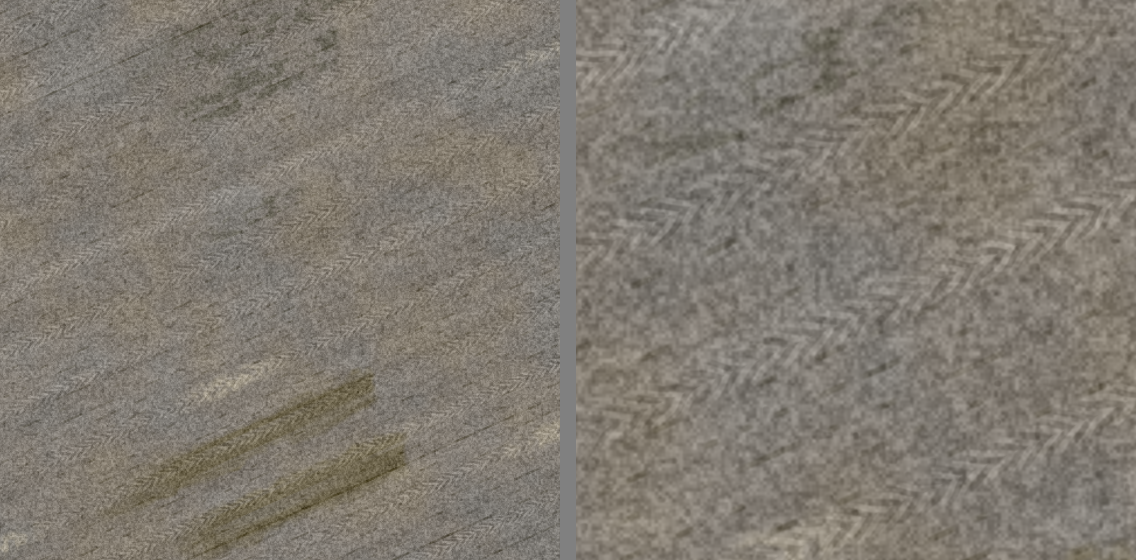
Left: the whole. Right: its middle third, enlarged.
Give the GLSL for this texture, as a WebGL 2 fragment shader.

```glsl
#version 300 es
precision highp float;
// Harvested field from above: slanted tyre tracks, seed rows, straw and weedy patches.

uniform vec2 u_resolution;
out vec4 fragColor;

const float FIELD_ANGLE = 0.418;
const float LANE_WIDTH = 0.105;
const float LANE_OFFSET = 0.0177;
const float TRACK_HALF = 0.0115;
const float LUG_PERIOD = 0.0165;
const float LUG_SLANT = 1.7;
const float LUG_CONTRAST = 0.085;
const float ROWS_PER_LANE = 5.0;
const float GRAIN = 0.15;
const int PATCH_COUNT = 5;
const int OLIVE_COUNT = 2;

const vec3 SOIL = vec3(0.512, 0.486, 0.453);
const vec3 SOIL_COOL = vec3(0.500, 0.488, 0.468);
const vec3 SOIL_WARM = vec3(0.525, 0.492, 0.437);
const vec3 STRAW = vec3(0.690, 0.655, 0.575);
const vec3 OLIVE = vec3(0.420, 0.385, 0.285);
const vec3 WEED = vec3(0.365, 0.355, 0.300);

float hash(vec2 p) {
    uvec2 q = uvec2(ivec2(floor(p))) * uvec2(1597334677u, 3812015801u);
    uint n = (q.x ^ q.y) * 1597334677u;
    n = (n ^ (n >> 15)) * 2246822519u;
    n ^= n >> 13;
    return float(n >> 8) / 16777216.0;
}

float noise(vec2 p) {
    vec2 i = floor(p);
    vec2 f = p - i;
    f = f * f * (3.0 - 2.0 * f);
    return mix(mix(hash(i), hash(i + vec2(1, 0)), f.x),
               mix(hash(i + vec2(0, 1)), hash(i + vec2(1, 1)), f.x), f.y);
}

float fbm(vec2 p) {
    return 0.5 * noise(p) + 0.3 * noise(p * 2.1 + 17.0) + 0.2 * noise(p * 4.3 + 41.0);
}

vec2 toField(vec2 p) {
    float c = cos(FIELD_ANGLE), s = sin(FIELD_ANGLE);
    return vec2(c * p.x + s * p.y, c * p.y - s * p.x);
}

// Long patch along the rows: faded start, abrupt upright end.
float patchMask(vec2 d, float halfLength, float halfWidth, float rough) {
    float start = smoothstep(-halfLength, -0.3 * halfLength, d.x + 0.15 * rough);
    float end = 1.0 - smoothstep(-0.008, 0.008, d.x - halfLength + 0.03 * rough);
    float side = abs(toField(d).y) + 0.03 * rough;
    return start * end * (1.0 - smoothstep(0.75 * halfWidth, 1.1 * halfWidth, side));
}

void main() {
    vec2 uv = gl_FragCoord.xy / min(u_resolution.x, u_resolution.y);
    vec2 f = toField(uv);
    f.y += 0.003 * (noise(f * vec2(3.0, 5.0)) - 0.5);

    // Soil tint and long streaks
    float tint = fbm(uv * 7.0 + 5.0);
    float streak = noise(f * vec2(4.0, 120.0));
    float wideStreak = noise(f * vec2(2.5, 32.0) + 9.0);
    float blotch = fbm(uv * 62.0);
    vec3 col = mix(SOIL, SOIL_COOL, smoothstep(0.45, 0.75, tint));
    col = mix(col, SOIL_WARM, smoothstep(0.5, 0.2, tint));
    col += 0.035 * (streak - 0.5) + 0.045 * (wideStreak - 0.5);
    col += 0.05 * (blotch - 0.5);

    // Weedy patches: streaked olive ones low down, mottled ones higher up
    for (int i = 0; i < PATCH_COUNT; i++) {
        bool mottled = i >= OLIVE_COUNT;
        float k = float(mottled ? i - OLIVE_COUNT : i);
        vec2 jitter = 0.03 * vec2(hash(vec2(i, 3)), hash(vec2(i, 8))) - 0.015;
        vec2 centre = mottled ? vec2(0.44, 0.60 + 0.06 * k * (5.0 - k))
                              : vec2(0.49 - 0.07 * k, 0.09 + 0.12 * k);
        vec2 halfSize = mottled ? vec2(0.10 + 0.07 * k, 0.018 + 0.015 * k)
                                : vec2(0.23 + 0.03 * k, 0.042 - 0.008 * k);
        float rough = fbm(uv * 24.0 + 7.0 * float(i)) - 0.5;
        float mask = patchMask(uv - centre - jitter, halfSize.x, halfSize.y, rough);
        if (mottled) {
            col = mix(col, WEED, 0.7 * mask * smoothstep(0.42, 0.66, 0.75 * blotch + 0.25 * streak));
        } else {
            col = mix(col, OLIVE, mask * mix(0.45, 0.9, smoothstep(0.75, 0.3, streak)));
            col = mix(col, STRAW, 0.3 * mask * smoothstep(0.65, 0.9, wideStreak));
        }
    }

    // Lanes with a tyre track on each centre line
    float laneCoord = (f.y - LANE_OFFSET) / LANE_WIDTH;
    float lane = floor(laneCoord + 0.5);
    float laneSeed = hash(vec2(lane, 21.0));
    float off = (laneCoord - lane - 0.12 * (laneSeed - 0.5)) * LANE_WIDTH;
    float wear = noise(vec2(f.x * 9.0, lane * 7.0 + 0.5));
    float track = 1.0 - smoothstep(0.75 * TRACK_HALF, 1.2 * TRACK_HALF, abs(off));

    // Straw scattered along some stretches of track
    float strawStretch = smoothstep(0.52, 0.88, noise(vec2(f.x * 4.0, lane * 5.0 + 2.5)));
    float strawBand = 1.0 - smoothstep(0.008, 0.024, abs(off) + 0.012 * (blotch - 0.5));
    float flecks = smoothstep(0.3, 0.7, noise(uv * 95.0 + 31.0));
    col = mix(col, STRAW, strawStretch * strawBand * mix(0.2, 0.75, flecks));

    // Herringbone lug prints
    float period = LUG_PERIOD * mix(0.85, 1.05, hash(vec2(lane, 5.0)));
    float wobble = 0.5 * (noise(f * 70.0) - 0.5);
    float lug = sin(6.28318 * ((f.x + LUG_SLANT * abs(off)) / period + wobble));
    lug = smoothstep(-0.7, 0.8, lug) - 0.5;
    col += track * (LUG_CONTRAST * mix(0.45, 1.25, wear) * lug + 0.012);

    // Dashed seed rows and occasional dark furrows
    float rowCoord = f.y / LANE_WIDTH * ROWS_PER_LANE;
    float row = floor(rowCoord);
    float rowDist = abs(rowCoord - row - 0.5) * LANE_WIDTH / ROWS_PER_LANE;
    float rowLine = 1.0 - smoothstep(0.0008, 0.0030, rowDist);
    float dash = smoothstep(0.5, 0.8, noise(vec2(f.x * 85.0, row * 3.0 + 0.5)));
    float furrow = step(0.84, hash(vec2(row, 60.0))) * smoothstep(0.25, 0.6, noise(vec2(f.x * 3.0, row)));
    col -= rowLine * (1.0 - 0.7 * track) * (0.085 * dash + 0.055 * furrow) * vec3(0.95, 0.95, 1.1);

    // Stubble grain and small dark specks
    float grain = 0.55 * noise(uv * 250.0) + 0.45 * noise(uv * 480.0 + 13.0) - 0.5;
    col += GRAIN * 1.6 * grain;
    col -= 0.06 * smoothstep(0.8, 0.95, noise(uv * 130.0 + 77.0));

    fragColor = vec4(clamp(col, 0.0, 1.0), 1.0);
}
```
